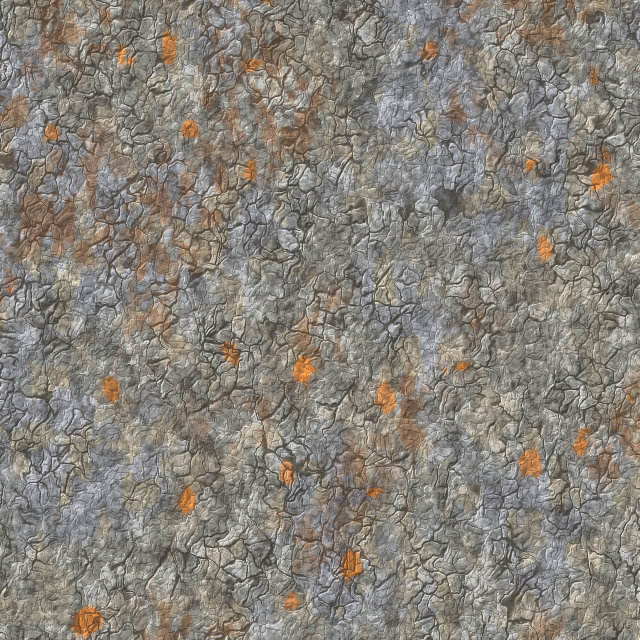
A WebGL 1 fragment shader for this texture:

```glsl
precision highp float;
uniform vec2 u_resolution;

// Bark colours
const vec3 GREY = vec3(0.545, 0.545, 0.52);
const vec3 PALE = vec3(0.73, 0.73, 0.715);
const vec3 DARK = vec3(0.39, 0.375, 0.35);
const vec3 TAN = vec3(0.65, 0.61, 0.53);
const vec3 BLUE_GREY = vec3(0.57, 0.59, 0.64);
const vec3 RUST = vec3(0.56, 0.40, 0.28);
const vec3 ORANGE = vec3(0.80, 0.47, 0.20);
const vec3 CRACK = vec3(0.23, 0.21, 0.18);

// Feature sizes, in repeats per canvas
const vec2 FLAKE_SCALE = vec2(88.0, 68.0);
const vec2 PLATE_SCALE = vec2(46.0, 34.0);
const vec2 FISSURE_SCALE = vec2(24.0, 11.0);
const vec2 LICHEN_GRID = vec2(8.0, 6.0);
const vec2 GRAIN_SCALE = vec2(150.0, 120.0);

const float WARP = 0.022;
const float LICHEN_CHANCE = 0.55;
const vec2 LIGHT_STEP = vec2(-0.0014, 0.0019);
const float RELIEF = 0.50;

float hash(vec2 p) {
  vec3 q = fract(p.xyx * vec3(0.1031, 0.1030, 0.0973));
  q += dot(q, q.yzx + 33.33);
  return fract((q.x + q.y) * q.z);
}

vec2 hash2(vec2 p) {
  return vec2(hash(p), hash(p + 57.3));
}

float noise(vec2 p) {
  vec2 i = floor(p), f = fract(p);
  f = f * f * (3.0 - 2.0 * f);
  vec2 e = vec2(1.0, 0.0);
  return mix(mix(hash(i), hash(i + e.xy), f.x),
             mix(hash(i + e.yx), hash(i + e.xx), f.x), f.y);
}

float fbm(vec2 p) {
  float sum = 0.0, amp = 0.5333;
  for (int i = 0; i < 4; i++) {
    sum += amp * noise(p);
    p = mat2(1.6, 1.2, -1.2, 1.6) * p + 11.7;
    amp *= 0.5;
  }
  return sum;
}

// Cellular pattern: x = gap to the nearest border, y = random value of the cell
vec2 cells(vec2 p) {
  vec2 base = floor(p);
  float near = 9.0, next = 9.0, id = 0.0;
  for (int y = -1; y <= 1; y++) {
    for (int x = -1; x <= 1; x++) {
      vec2 c = base + vec2(float(x), float(y));
      float d = length(c + hash2(c) - p);
      if (d < near) { next = near; near = d; id = hash(c + 19.1); }
      else next = min(next, d);
    }
  }
  return vec2(next - near, id);
}

// Bark surface: x = height, y = crack darkness, z = random value of the plate
vec3 bark(vec2 uv) {
  vec2 bend = vec2(fbm(uv * 34.0), fbm(uv * 34.0 + 71.0)) - 0.5;
  vec2 p = uv + WARP * 1.6 * bend;
  vec2 flake = cells(p * FLAKE_SCALE + 5.0);
  vec2 plate = cells(p * PLATE_SCALE);
  vec2 fissure = cells((p + WARP * bend.yx) * FISSURE_SCALE + 31.0);
  float open = smoothstep(0.36, 0.64, fbm(uv * vec2(24.0, 15.0) + 3.0));
  float split = smoothstep(0.48, 0.66, fbm(uv * vec2(15.0, 8.0) + 43.0));
  float plateCrack = open * (1.0 - smoothstep(0.0, 0.20, plate.x));
  float flakeCrack = 0.35 * (1.0 - smoothstep(0.0, 0.22, flake.x));
  float longCrack = split * (1.0 - smoothstep(0.01, 0.10, fissure.x));
  float crack = max(max(plateCrack, flakeCrack), longCrack);
  float height = 0.40 * plate.y + 0.25 * flake.y - 0.55 * crack
               + 0.8 * fbm(uv * GRAIN_SCALE * 0.7);
  return vec3(height, crack, plate.y);
}

// Scattered ragged upright patches: x = coverage, y = soft halo
vec2 lichen(vec2 uv) {
  vec2 base = floor(uv * LICHEN_GRID);
  float ragged = 2.6 * (fbm(uv * vec2(38.0, 30.0) + 8.0) - 0.5);
  vec2 cover = vec2(0.0);
  for (int y = -1; y <= 1; y++) {
    for (int x = -1; x <= 1; x++) {
      vec2 c = base + vec2(float(x), float(y));
      vec2 r = hash2(c + 3.7);
      vec2 centre = (c + 0.1 + 0.8 * hash2(c + 91.0)) / LICHEN_GRID;
      vec2 radius = mix(vec2(0.011, 0.015), vec2(0.020, 0.042), r * r.x);
      float d = length((uv - centre) / radius) + ragged;
      float present = step(r.y, LICHEN_CHANCE) * mix(0.6, 1.0, r.x);
      cover = max(cover, present * (1.0 - smoothstep(vec2(0.75, 0.7), vec2(1.05, 2.0), vec2(d))));
    }
  }
  return cover;
}

void main() {
  vec2 uv = gl_FragCoord.xy / min(u_resolution.x, u_resolution.y);
  vec3 surface = bark(uv);
  float light = clamp(surface.x - bark(uv + LIGHT_STEP).x, -0.35, 0.35);
  float grain = fbm(uv * GRAIN_SCALE) - 0.5;
  float mottle = fbm(uv * vec2(42.0, 30.0) + 17.0) - 0.5;
  float region = fbm(uv * vec2(6.0, 4.5) + 29.0);

  // Grey plates with pale, tan and bluish areas
  float tone = 0.49 + 0.30 * (surface.z - 0.5) + 0.75 * mottle + 0.55 * grain + RELIEF * light;
  vec3 color = mix(DARK, GREY, smoothstep(0.12, 0.48, tone));
  color = mix(color, PALE, smoothstep(0.50, 0.84, tone));
  float warm = smoothstep(0.48, 0.68, fbm(uv * vec2(30.0, 22.0) + 63.0));
  color = mix(color, TAN * (0.75 + 0.5 * tone), 0.65 * warm);
  float cool = smoothstep(0.46, 0.66, region) * (1.0 - warm);
  color = mix(color, BLUE_GREY * (0.72 + 0.55 * tone), 0.65 * cool);

  // Rust stains and orange growth
  float stainArea = smoothstep(0.46, 0.70, fbm(uv * vec2(8.0, 6.0) + 83.0));
  float stain = stainArea * smoothstep(0.42, 0.66, fbm(uv * vec2(55.0, 38.0) + 47.0));
  vec2 growth = lichen(uv);
  color = mix(color, RUST * (0.75 + 0.5 * tone), max(0.65 * stain, 0.35 * growth.y));
  color = mix(color, ORANGE * (0.70 + 0.6 * tone), 0.9 * growth.x);

  // Relief and dark cracks
  color *= 1.0 + RELIEF * light + 0.22 * grain;
  vec3 crackColor = mix(CRACK, RUST * 0.65, max(0.6 * stainArea, growth.x));
  color = mix(color, crackColor, 0.72 * surface.y);
  gl_FragColor = vec4(clamp(color, 0.0, 1.0), 1.0);
}
```
